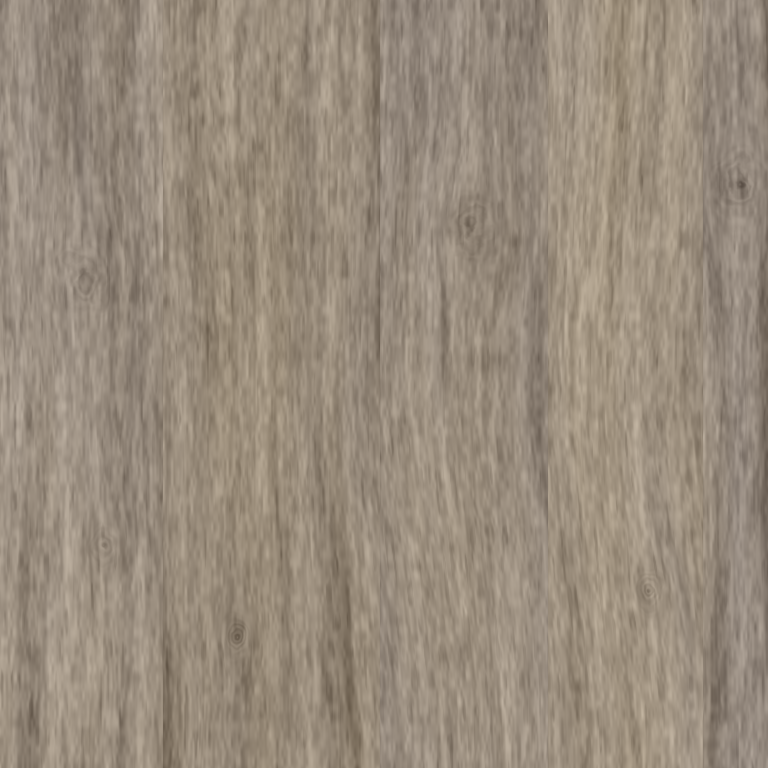
Write a Shadertoy shader that draws this texture.

```glsl
// Weathered oak boards: vertical planks with wandering grain and a few knots.
// A bent grain coordinate runs around the knots; stretched noise drawn along it
// gives the broad bands, growth figure, fibres and pores.

const int PLANKS = 5;
const int KNOTS = 6;
const float EDGES[6] = float[6](0.0, 0.212, 0.495, 0.713, 0.915, 1.0);
const vec3 OAK = vec3(0.606, 0.556, 0.496);
const vec3 SHADE_TINT = vec3(1.0, 0.99, 0.95);
const vec3 WARM_TINT = vec3(0.005, 0.002, -0.008);

float hash(vec2 p) {
    vec3 q = fract(vec3(p.xyx) * 0.1031);
    q += dot(q, q.yzx + 33.33);
    return fract((q.x + q.y) * q.z);
}

float noise(vec2 p) {
    vec2 cell = floor(p);
    vec2 f = fract(p);
    f = f * f * (3.0 - 2.0 * f);
    float low = mix(hash(cell), hash(cell + vec2(1, 0)), f.x);
    float high = mix(hash(cell + vec2(0, 1)), hash(cell + vec2(1, 1)), f.x);
    return mix(low, high, f.y);
}

float fbm(vec2 p) {
    float sum = 0.0;
    float weight = 0.5;
    for (int i = 0; i < 4; i++) {
        sum += weight * noise(p);
        p = p * 2.03 + 17.7;
        weight *= 0.5;
    }
    return sum / 0.9375;
}

int plankAt(float x) {
    int plank = 0;
    for (int i = 1; i < PLANKS; i++) {
        if (x > EDGES[i]) plank = i;
    }
    return plank;
}

// Thin line on the inner plank joints, 1 on the joint.
float seam(float x, float width) {
    float nearest = 1.0;
    for (int i = 1; i < PLANKS; i++) {
        nearest = min(nearest, abs(x - EDGES[i]));
    }
    return 1.0 - smoothstep(0.0, width, nearest);
}

// Sideways push of the grain (x) and darkening (y) from the knots of a plank.
vec2 knots(vec2 p, int plank) {
    vec2 result = vec2(0.0);
    for (int i = 0; i < KNOTS; i++) {
        int home = i % PLANKS;
        if (home != plank) continue;
        float id = float(i);
        float across = 0.3 + 0.4 * hash(vec2(id, 4.0));
        vec2 center = vec2(mix(EDGES[home], EDGES[home + 1], across), fract(0.64 + 0.53 * id));
        float radius = i % 2 == 0 ? 0.030 : 0.015;
        vec2 offset = p - center;
        vec2 local = offset / (radius * vec2(1.0, 1.45));
        float dist = length(local) + 0.8 * (fbm(p * 45.0 + id) - 0.5);
        float rings = 0.5 + 0.5 * sin(dist * 17.0 + 5.0 * noise(p * 70.0));
        result.x -= offset.x * 0.7 * exp(-0.3 * dot(local, local));
        result.y += 0.035 * exp(-0.5 * dist * dist);
        result.y += 0.07 * (rings - 0.3) * exp(-1.1 * dist * dist);
        result.y += 0.09 * exp(-14.0 * dist * dist);
    }
    return result;
}

// Nested arches: contour lines of a tall noise, present only in patches.
float growthFigure(vec2 grain, float seed) {
    float height = fbm(vec2(grain.x * 7.0 + seed, grain.y * 1.6));
    float patches = smoothstep(0.4, 0.7, noise(vec2(grain.x * 9.0, grain.y * 2.5 + seed)));
    return sin(height * 130.0) * patches;
}

// Bands and streaks that follow the bent grain.
float bandTone(vec2 grain, float seed) {
    float x = grain.x;
    float y = grain.y + seed;
    float tone = 0.10 * (fbm(vec2(x * 12.0 + seed, y * 0.8)) - 0.5);
    tone += 0.15 * (fbm(vec2(x * 52.0, y * 1.7)) - 0.5);
    tone += 0.013 * growthFigure(grain, seed);
    tone -= 0.10 * smoothstep(0.6, 0.8, fbm(vec2(x * 30.0 + 9.0, y * 1.7)));
    return tone;
}

// Crisp fibres, flecks and short open pores.
float fibreTone(vec2 grain, float seed) {
    float x = grain.x;
    float y = grain.y + seed;
    float tone = 0.075 * (noise(vec2(x * 130.0, y * 7.0)) - 0.5);
    tone += 0.095 * (noise(vec2(x * 235.0, y * 34.0)) - 0.5);
    tone += 0.085 * (noise(vec2(x * 340.0, y * 85.0)) - 0.5);
    tone -= 0.05 * smoothstep(0.7, 0.9, noise(vec2(x * 215.0 + 5.0, y * 26.0)));
    return tone;
}

void mainImage(out vec4 fragColor, in vec2 fragCoord) {
    vec2 p = fragCoord / iResolution.xy;
    int plank = plankAt(p.x);
    float seed = float(plank) * 7.31 + 2.0;

    // Bend the grain by slow drift, small waves and knots; fibres bend less.
    vec2 knot = knots(p, plank);
    float drift = 0.075 * noise(vec2(p.x * 2.5 + seed, p.y * 2.0));
    float waves = 0.014 * noise(vec2(p.x * 11.0, p.y * 6.0 + seed));
    vec2 grain = vec2(p.x + drift + waves + knot.x, p.y);
    vec2 fibre = vec2(p.x + 0.6 * drift + 0.3 * knot.x, p.y);

    float tone = bandTone(grain, seed) + fibreTone(fibre, seed) - knot.y;
    tone -= 0.02 * seam(p.x, 0.002);

    // Alternate grey and honey planks, with softer colour drift inside each.
    float warmth = plank % 2 == 0 ? -0.8 : 0.7;
    warmth += 4.0 * (fbm(vec2(grain.x * 14.0, p.y * 1.3 + seed)) - 0.5);
    vec3 color = OAK + tone * SHADE_TINT + warmth * WARM_TINT;
    fragColor = vec4(clamp(color, 0.0, 1.0), 1.0);
}
```
